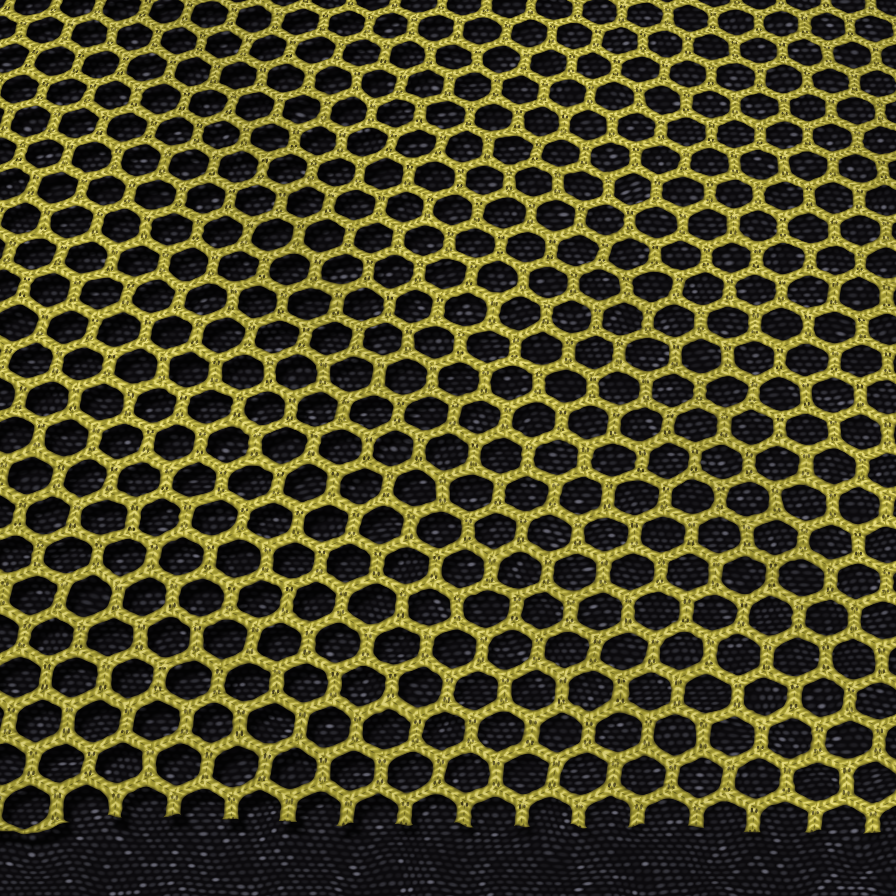
Write a Shadertoy shader that draws this texture.

```glsl
// Yellow hexagonal mesh fabric, receding upward, over dark woven cloth with a cut lower edge.

float hash(vec2 p) {
    p = fract(p * vec2(0.1031, 0.1137));
    p += dot(p, p.yx + 33.33);
    return fract((p.x + p.y) * p.x * 97.3);
}

float noise(vec2 p) {
    vec2 i = floor(p), f = fract(p);
    f = f * f * (3.0 - 2.0 * f);
    return mix(mix(hash(i), hash(i + vec2(1, 0)), f.x),
               mix(hash(i + vec2(0, 1)), hash(i + vec2(1, 1)), f.x), f.y);
}

// Width of one mesh cell; it shrinks toward the top
float cellWidth(float down) {
    return 0.0505 + 0.0286 * down - 0.0137 * down * down;
}

// Canvas position to mesh plane: cell columns in x, cell rows in y
vec2 meshPlane(vec2 uv) {
    float down = 1.0 - uv.y;
    float column = (uv.x - 0.6445 + 0.104 * down) / cellWidth(down);
    float level = down - (uv.x - 0.58) * (0.065 - 0.05 * down) + 0.0015 * sin(uv.x * 13.0 + down * 6.0);
    float row = 55.8 - sqrt(max(1487.0 + 2560.0 * level, 0.0));
    vec2 wobble = vec2(noise(vec2(column, row) * 1.3), noise(vec2(column, row) * 1.3 + 47.0)) - 0.5;
    return vec2(column, row * 0.866) + 0.09 * wobble;
}

// Offset from the nearest hexagon centre
vec2 hexLocal(vec2 p) {
    vec2 size = vec2(1.0, 1.732);
    vec2 a = mod(p + 0.5 * size, size) - 0.5 * size;
    vec2 b = mod(p, size) - 0.5 * size;
    return dot(a, a) < dot(b, b) ? a : b;
}

// Depth into the strand: negative in the holes and past the cut edge
float strandDepth(vec2 p) {
    vec2 g = hexLocal(p);
    vec3 q = abs(vec3(g.x, dot(g, vec2(0.5, 0.866)), dot(g, vec2(-0.5, 0.866))));
    q = pow(q, vec3(10.0));
    float radius = pow(q.x + q.y + q.z, 0.1);
    float cut = mix(-5.65, -5.38, smoothstep(-7.8, -6.8, p.x)) + 0.14 * (noise(p * vec2(5.0, 1.0)) - 0.5);
    return min(radius - 0.378 + 0.03 * (noise(p * 9.0) - 0.5), p.y - cut);
}

// Dark cloth: staggered glints forming slanted ribs
vec3 cloth(vec2 uv) {
    vec2 w = uv * vec2(95.0, 140.0);
    w += 1.2 * vec2(noise(uv * 25.0), noise(uv * 25.0 + 9.0));
    w.x += 0.36 * floor(w.y);
    vec2 f = fract(w) - 0.5;
    float thread = smoothstep(0.5, 0.1, length(f * vec2(0.85, 1.05) + vec2(0.2, -0.2) * f.yx));
    float gloss = hash(floor(w));
    vec3 col = mix(vec3(0.045, 0.04, 0.05), vec3(0.22, 0.22, 0.25), thread * (0.25 + 0.85 * gloss));
    return col + vec3(0.18, 0.18, 0.2) * thread * smoothstep(0.85, 1.0, gloss);
}

// Yellow knitted strands with chain stitches and pinholes
vec3 yarn(vec2 p, float depth) {
    vec2 g = hexLocal(p);
    vec2 axis = vec2(1, 0);
    float reach = abs(g.x);
    for (int i = 1; i < 3; i++) {
        float angle = float(i) * 1.0472;
        vec2 n = vec2(cos(angle), sin(angle));
        if (abs(dot(g, n)) > reach) { reach = abs(dot(g, n)); axis = n; }
    }
    float along = dot(g, vec2(-axis.y, axis.x));
    float across = 0.5 - reach;
    float fuzz = noise(p * 22.0);
    float stitch = 0.5 + 0.5 * cos(along * 44.0 + across * 34.0 + 3.5 * noise(p * 5.0));

    vec3 col = mix(vec3(0.36, 0.33, 0.12), vec3(0.73, 0.69, 0.24), smoothstep(-0.01, 0.055, depth));
    col *= 0.8 + 0.2 * stitch + 0.16 * (fuzz - 0.4);
    float shine = smoothstep(0.5, 1.0, 0.65 * stitch + 0.5 * fuzz) * smoothstep(0.02, 0.09, depth);
    col = mix(col, vec3(0.9, 0.86, 0.55), 0.75 * shine);
    col *= 1.0 - 0.3 * smoothstep(0.02, 0.0, across) * (1.0 - stitch);

    // Paired gaps near both ends of the upright strands
    vec2 gap = vec2(across - 0.04, abs(along) - 0.21 + 0.05 * (fuzz - 0.5));
    float pinhole = smoothstep(1.3, 0.5, length(gap / vec2(0.024, 0.05)));
    pinhole *= step(0.9, axis.x) * (0.5 + 0.5 * noise(p * 3.0));
    return mix(col, vec3(0.17, 0.15, 0.07), 0.9 * pinhole);
}

void mainImage(out vec4 fragColor, in vec2 fragCoord) {
    vec2 uv = fragCoord / iResolution.xy;
    vec2 p = meshPlane(uv);
    float depth = strandDepth(p);
    float pixel = 1.0 / (cellWidth(1.0 - uv.y) * iResolution.y);

    // Cloth darkened by the mesh's shadow, deeper on the left
    float lift = mix(1.0, 0.5, smoothstep(0.3, 0.75, uv.x));
    float shadow = smoothstep(-0.08, 0.05, strandDepth(meshPlane(uv + vec2(-0.008, 0.013) * lift)));
    vec3 col = cloth(uv) * (1.0 - 0.75 * shadow * lift);

    // Mesh with broad folds of light
    float light = 0.9 + 0.2 * noise(uv * vec2(5.0, 3.0) + uv.yx * 2.0);
    col = mix(col, yarn(p, depth) * light, smoothstep(-0.7, 0.7, depth / pixel));
    fragColor = vec4(col, 1.0);
}
```
